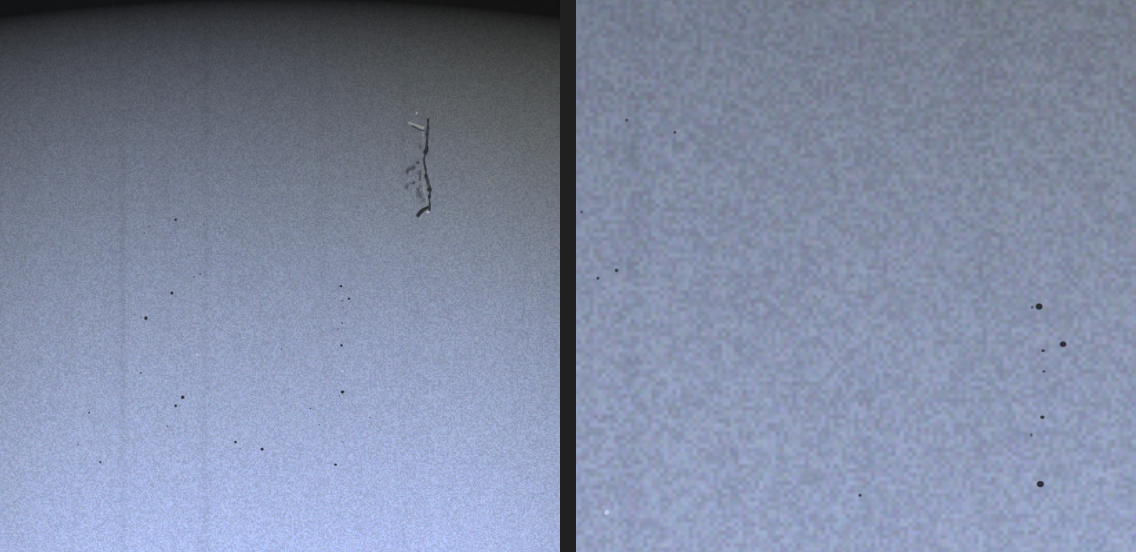
Left: the whole. Right: its middle third, enlarged.
Reproduce this texture procedurally as a Shadertoy shader.

```glsl
#define GRAIN_SCALE 400.0
#define GRAIN_AMOUNT 0.20
#define TINT_AMOUNT 0.07
#define STREAK_DEPTH 0.035
#define SPECK_COUNT 44
#define SCRATCH_X 0.773
#define SCRATCH_TOP 0.782
#define SCRATCH_BOTTOM 0.618

float hash(vec2 p) {
    vec3 q = fract(vec3(p.xyx) * 0.1031);
    q += dot(q, q.yzx + 33.33);
    return fract((q.x + q.y) * q.z);
}

float noise(vec2 p) {
    vec2 i = floor(p), f = fract(p);
    f = f * f * (3.0 - 2.0 * f);
    float low = mix(hash(i), hash(i + vec2(1, 0)), f.x);
    float high = mix(hash(i + vec2(0, 1)), hash(i + vec2(1, 1)), f.x);
    return mix(low, high, f.y);
}

float segment(vec2 p, vec2 a, vec2 b) {
    vec2 ab = b - a;
    return length(p - a - ab * clamp(dot(p - a, ab) / dot(ab, ab), 0.0, 1.0));
}

float cover(float dist, float radius, float blur) {
    return 1.0 - smoothstep(radius - blur, radius + blur, dist);
}

// Lit metal sheet: dark grey at the top, pale blue at the bottom
vec3 sheet(vec2 uv) {
    float side = 2.0 * uv.x - 1.0;
    float depth = 1.0 - uv.y + 0.006 - 0.035 * side * side * uv.y;
    float light = 0.685 * pow(max(depth, 0.003), 0.38);
    light *= 1.0 - 0.06 * pow(abs(side), 4.0);
    vec3 color = light * vec3(1.0, 1.03 + 0.09 * light, 1.13 + 0.5 * light * light);
    float warmth = smoothstep(0.3, 1.0, uv.x) * smoothstep(0.35, 0.9, uv.y);
    return color * mix(vec3(1.0), vec3(0.99, 0.97, 0.88), warmth);
}

// Faint vertical rolling marks
float streaks(vec2 p) {
    float bands = 0.0;
    for (int i = 0; i < 4; i++) {
        float x = 0.222 + 0.18 * float(i) - 0.03 * float(i % 2);
        bands += exp(-pow((p.x - x) / 0.007, 2.0)) * (i < 2 ? 1.0 : 0.45);
    }
    float patchy = 0.5 + noise(vec2(p.x * 90.0, p.y * 7.0));
    return bands * patchy + 0.4 * (noise(vec2(p.x * 60.0, p.y * 2.0)) - 0.5);
}

// Small scattered pits, some gathered in columns, and a few glints
vec3 addSpecks(vec3 color, vec2 p, float px) {
    for (int i = 0; i < SPECK_COUNT; i++) {
        float id = float(i) + 1.0;
        vec2 h = vec2(hash(vec2(id, 3.7)), hash(vec2(id, 19.3)));
        vec2 center = mix(vec2(0.08, 0.12), vec2(0.8, 0.66), h);
        if (i % 4 == 0) center = vec2(0.617 + 0.008 * (h.x - 0.5), mix(0.28, 0.5, h.y));
        float size = hash(vec2(id, 41.9));
        float radius = mix(0.0008, 0.0034, pow(size, 5.0));
        float shape = length((p - center) * vec2(1.0, 0.8 + 0.5 * h.x));
        float mask = cover(shape, radius, px) * mix(0.45, 0.9, size);
        vec3 tone = i % 9 == 5 ? vec3(0.8, 0.84, 0.95) : vec3(0.10, 0.10, 0.13);
        color = mix(color, tone, mask);
    }
    return color;
}

// Torn vertical scratch with pale rims, smudges and a dark foot
vec3 addScratch(vec3 color, vec2 p, float px) {
    float rough = noise(p * 160.0);
    vec2 q = p + 0.007 * (vec2(noise(p * 55.0), noise(p * 55.0 + 37.0)) - 0.5);
    float bend = 0.004 * sin(p.y * 42.0);
    vec2 top = vec2(SCRATCH_X, SCRATCH_TOP), foot = vec2(SCRATCH_X + 0.002, SCRATCH_BOTTOM);
    vec2 curved = q - vec2(bend, 0.0);

    // Smudges to the left
    float smudge = cover(segment(q, vec2(0.738, 0.688), vec2(0.760, 0.702)), 0.004, 0.006);
    smudge += cover(segment(q, vec2(0.738, 0.662), vec2(0.756, 0.676)), 0.003, 0.006);
    smudge += 0.7 * cover(segment(q, vec2(0.761, 0.64), vec2(0.762, 0.73)), 0.004, 0.009);
    color *= 1.0 - 0.5 * min(smudge, 1.0) * smoothstep(0.15, 0.7, rough);

    // Pale rim and hook
    float rim = cover(segment(curved, top - vec2(0.007, 0.01), foot - vec2(0.007, 0.0)), 0.0015, 0.002);
    float hook = cover(segment(q, vec2(0.744, 0.777), vec2(0.768, 0.771)), 0.0018, 0.0018);
    float chip = cover(length(q - vec2(0.754, 0.794)), 0.002, px);
    color = mix(color, vec3(0.62, 0.62, 0.60), min(0.6 * rim * rough + 0.7 * hook + chip, 0.8));

    // Dark groove and foot
    float groove = cover(segment(curved, top, foot), 0.0012 + 0.0022 * rough, 0.0015);
    float underHook = cover(segment(q, vec2(0.75, 0.771), vec2(0.77, 0.766)), 0.0012, 0.0015);
    float heel = cover(segment(q, vec2(0.758, 0.609), vec2(0.775, 0.623)), 0.0035, 0.002);
    float dark = max(groove * (0.5 + 0.4 * rough), max(0.55 * underHook, 0.85 * heel));
    color = mix(color, vec3(0.12, 0.13, 0.14), dark);
    float glint = cover(length(p - vec2(0.775, 0.616)), 0.002, px);
    return mix(color, vec3(0.78, 0.82, 0.88), 0.8 * glint);
}

void mainImage(out vec4 fragColor, in vec2 fragCoord) {
    vec2 uv = fragCoord / iResolution.xy;
    vec2 p = fragCoord / iResolution.y;
    float px = 1.0 / iResolution.y;
    vec3 color = sheet(uv);
    color *= 1.0 - STREAK_DEPTH * streaks(p);

    // Fine grain, brightness first and then a slight tint
    vec2 g = p * GRAIN_SCALE;
    float grain = 0.75 * noise(g) + 0.25 * noise(g * 0.5 + 71.0) - 0.5;
    vec3 tint = vec3(noise(g + 131.0), noise(g + 257.0), noise(g + 389.0)) - 0.5;
    color *= 1.0 + GRAIN_AMOUNT * grain + TINT_AMOUNT * tint;

    color = addSpecks(color, p, px);
    color = addScratch(color, p, px);
    fragColor = vec4(clamp(color, 0.0, 1.0), 1.0);
}
```
